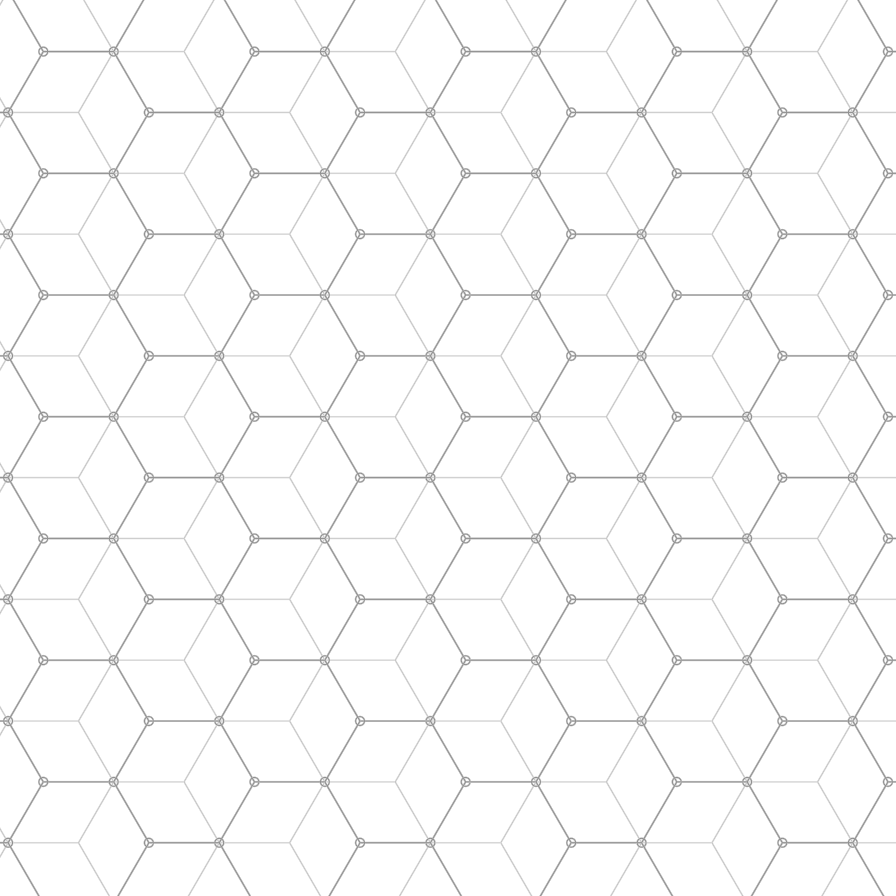
Write a WebGL 1 fragment shader that draws this pattern.

```glsl
precision highp float;

// Hexagon lattice of thin grey lines with a small open ring on every corner.
// Each cell also holds three paler spokes, so the hexagons read as cubes.
// The plane is folded to the nearest cell centre, then drawn with distances.

uniform vec2 u_resolution;

const vec2 CELL = vec2(181.0, 104.33) / 768.0;  // lattice period
const vec2 CENTRE = vec2(0.0876, 0.8745);       // one cell centre
const float EDGE_WIDTH = 0.0018;
const float SPOKE_WIDTH = 0.0014;
const float RING_WIDTH = 0.0016;
const float RING_RADIUS = 0.0049;
const float PAPER = 1.0;
const float EDGE_GREY = 0.58;
const float RING_GREY = 0.57;
const float SPOKE_GREY = 0.76;
const float FLAT_SPOKE_GREY = 0.80;             // horizontal spokes are paler
const float SOFTNESS = 1.3;                     // filter width in pixels

float segmentDistance(vec2 p, vec2 a, vec2 b) {
  vec2 ab = b - a;
  float t = clamp(dot(p - a, ab) / dot(ab, ab), 0.0, 1.0);
  return length(p - a - ab * t);
}

// Share of the filter footprint covered by a stroke at distance d.
float strokeCoverage(float d, float width, float footprint) {
  float upper = min(0.5 * width, d + 0.5 * footprint);
  float lower = max(-0.5 * width, d - 0.5 * footprint);
  return max(upper - lower, 0.0) / footprint;
}

// Offset from the nearest centre of two interleaved rectangular grids.
vec2 foldToCell(vec2 p) {
  vec2 a = mod(p + 0.5 * CELL, CELL) - 0.5 * CELL;
  vec2 b = mod(p, CELL) - 0.5 * CELL;
  return dot(a, a) < dot(b, b) ? a : b;
}

void main() {
  float scale = min(u_resolution.x, u_resolution.y);
  float footprint = SOFTNESS / scale;
  vec2 p = foldToCell(gl_FragCoord.xy / scale - CENTRE);
  vec2 q = abs(p);

  // Corners of the hexagon in the folded quadrant
  float side = CELL.x / 3.0;
  vec2 sideCorner = vec2(side, 0.0);
  vec2 topCorner = vec2(0.5 * side, 0.5 * CELL.y);

  float edge = min(segmentDistance(q, sideCorner, topCorner),
                   segmentDistance(q, vec2(0.0, topCorner.y), topCorner));
  float ring = abs(min(length(q - sideCorner), length(q - topCorner)) - RING_RADIUS);
  float flatSpoke = segmentDistance(p, vec2(0.0), -sideCorner);
  float slantSpoke = segmentDistance(vec2(p.x, q.y), vec2(0.0), topCorner);

  // Darkest stroke wins where strokes cross
  float ink = (PAPER - FLAT_SPOKE_GREY) * strokeCoverage(flatSpoke, SPOKE_WIDTH, footprint);
  ink = max(ink, (PAPER - SPOKE_GREY) * strokeCoverage(slantSpoke, SPOKE_WIDTH, footprint));
  ink = max(ink, (PAPER - EDGE_GREY) * strokeCoverage(edge, EDGE_WIDTH, footprint));
  ink = max(ink, (PAPER - RING_GREY) * strokeCoverage(ring, RING_WIDTH, footprint));

  gl_FragColor = vec4(vec3(PAPER - ink), 1.0);
}
```
